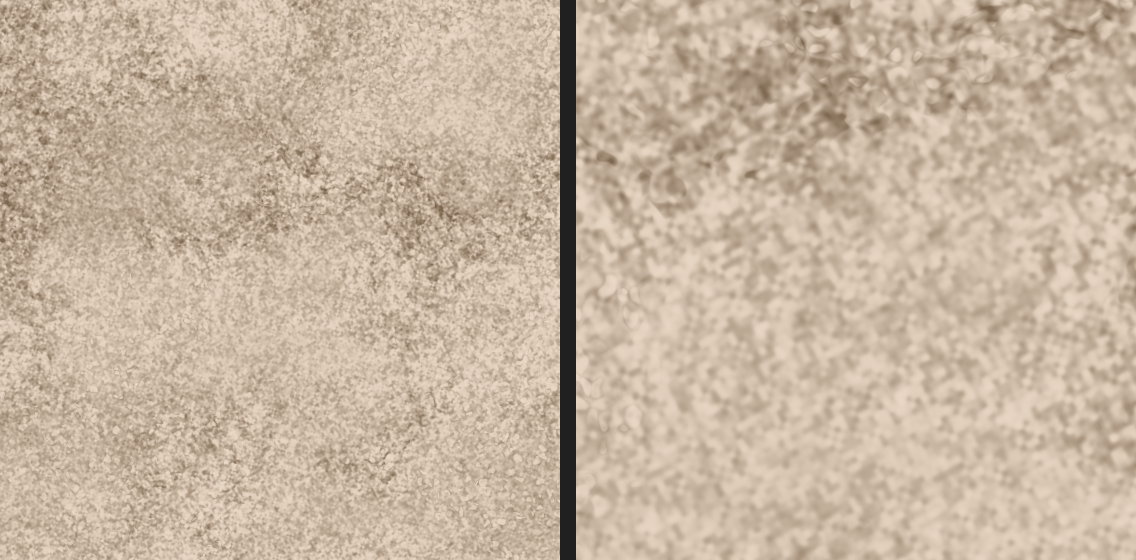
Left: the whole. Right: its middle third, enlarged.
A Shadertoy shader for this texture:

```glsl
// Weathered beige travertine: soft tilted clouds, gritty patches, pits, veins and pale chips.

const vec3 SHADE_COLOR = vec3(0.64, 0.56, 0.475);
const vec3 PALE_COLOR = vec3(0.87, 0.80, 0.725);
const float BASE_TONE = 0.73;       // 0 is SHADE_COLOR, 1 is PALE_COLOR
const float HIGHLIGHT_START = 0.85; // tones above this are compressed
const float HIGHLIGHT_RANGE = 0.38;
const float CLOUD_CONTRAST = 0.50;
const float BAND_DEPTH = 0.16;
const float MOTTLE_CONTRAST = 0.27;
const float GRIT_CONTRAST = 0.46;
const float GRAIN_CONTRAST = 0.62;
const float PIT_DEPTH = 0.58;
const float VEIN_DEPTH = 0.32;
const float CHIP_CONTRAST = 0.50;
const vec2 CLOUD_SCALE = vec2(2.6, 4.2);
const float PATCH_SCALE = 6.5;
const float MOTTLE_SCALE = 26.0;
const float GRIT_SCALE = 105.0;
const float PIT_SCALE = 88.0;
const float VEIN_SCALE = 8.0;
const float CHIP_SCALE = 92.0;
const float GRAIN_SCALE = 240.0;
const float TILT = 0.28;            // radians

float hash(vec2 p) {
    vec3 q = fract(p.xyx * 0.1031);
    q += dot(q, q.yzx + 33.33);
    return fract((q.x + q.y) * q.z);
}

mat2 rotation(float angle) {
    float c = cos(angle), s = sin(angle);
    return mat2(c, -s, s, c);
}

// Value noise in -1..1
float noise(vec2 p) {
    vec2 cell = floor(p), f = fract(p);
    f = f * f * (3.0 - 2.0 * f);
    float low = mix(hash(cell), hash(cell + vec2(1, 0)), f.x);
    float high = mix(hash(cell + vec2(0, 1)), hash(cell + vec2(1, 1)), f.x);
    return 2.0 * mix(low, high, f.y) - 1.0;
}

float fbm(vec2 p, int octaves) {
    mat2 turn = 2.03 * rotation(0.6);
    float sum = 0.0, total = 0.0, weight = 1.0;
    for (int i = 0; i < octaves; i++) {
        sum += weight * noise(p);
        total += weight;
        weight *= 0.5;
        p = turn * p + 17.3;
    }
    return sum / total;
}

// Scattered irregular flakes, each shaded a little darker around its foot
float chips(vec2 p) {
    vec2 cell = floor(p);
    float body = 0.0, foot = 0.0;
    for (int y = -1; y <= 1; y++)
    for (int x = -1; x <= 1; x++) {
        vec2 id = cell + vec2(x, y);
        vec2 center = id + vec2(hash(id + 3.1), hash(id + 41.7));
        vec2 offset = rotation(6.28 * hash(id + 67.9)) * (p - center);
        float radius = mix(0.25, 0.72, hash(id + 89.3));
        float d = length(offset * vec2(0.85, 1.2)) / radius;
        float brightness = smoothstep(0.3, 1.0, hash(id + 13.7));
        body = max(body, brightness * (1.0 - smoothstep(0.5, 1.1, d)));
        foot = max(foot, brightness * (1.0 - smoothstep(0.9, 1.7, d)));
    }
    return body - 0.45 * foot * (1.0 - body);
}

void mainImage(out vec4 fragColor, in vec2 fragCoord) {
    vec2 uv = fragCoord / iResolution.y;
    vec2 warp = vec2(fbm(uv * 6.0 + 5.2, 4), fbm(uv * 6.0 + 31.8, 4));
    vec2 ripple = vec2(noise(uv * 125.0 + 4.6), noise(uv * 125.0 + 58.2));
    vec2 layered = rotation(TILT) * uv;

    // Broad clouds and a darker sediment band
    float cloud = fbm(layered * CLOUD_SCALE + 0.5 * warp + 8.4, 5);
    float bandOffset = (uv.y - 0.56 - 0.14 * uv.x + 0.16 * warp.y) / 0.17;
    float band = exp(-bandOffset * bandOffset);

    // Where the surface is worn and gritty
    float wear = fbm(layered * PATCH_SCALE * vec2(0.8, 1.2) + warp + 52.6, 5);
    float rough = smoothstep(-0.4, 0.4, wear + 0.2 * band);
    float worn = smoothstep(-0.12, 0.5, wear + 0.2 * band - 0.15 * cloud);

    // Mottling, crumbly grit and fine grain
    float mottle = fbm(uv * MOTTLE_SCALE + 1.5 * warp + 19.1, 3);
    float grit = fbm(rotation(0.4) * uv * GRIT_SCALE + 2.0 * warp + 0.3 * ripple + 23.9, 2);
    float grain = 0.75 * noise(rotation(0.5) * uv * GRAIN_SCALE + 7.7)
                + 0.40 * noise(rotation(1.1) * uv * GRAIN_SCALE * 0.67 + 93.2);

    // Pits and hairline veins inside worn areas
    float pit = smoothstep(0.08, 0.5, fbm(uv * PIT_SCALE + 2.0 * warp + 0.3 * ripple + 71.4, 2));
    float crack = abs(fbm(uv * VEIN_SCALE + 0.8 * warp + 37.5, 5));
    float vein = (1.0 - smoothstep(0.0, 0.04, crack)) * smoothstep(-0.1, 0.35, wear);
    vein *= 0.6 + 0.6 * grit;

    // Pale chips, denser toward the lower right
    float chipField = fbm(uv * 4.0 + warp + 64.3, 4) + 0.3 * (uv.x - uv.y);
    float chipMask = smoothstep(-0.3, 0.4, chipField);
    float chip = chips(uv * CHIP_SCALE + 1.6 * warp + 0.36 * ripple);

    float tone = BASE_TONE + CLOUD_CONTRAST * cloud - BAND_DEPTH * band;
    tone += MOTTLE_CONTRAST * mottle * mix(0.6, 1.15, rough);
    tone += GRIT_CONTRAST * grit * mix(0.5, 1.1, rough);
    tone += GRAIN_CONTRAST * grain * mix(0.75, 1.1, rough);
    tone -= PIT_DEPTH * pit * worn + VEIN_DEPTH * vein;
    tone += CHIP_CONTRAST * chip * chipMask;

    // Roll off the highlights
    float excess = max(tone - HIGHLIGHT_START, 0.0);
    tone = min(tone, HIGHLIGHT_START) + HIGHLIGHT_RANGE * (1.0 - exp(-excess / HIGHLIGHT_RANGE));
    vec3 color = mix(SHADE_COLOR, PALE_COLOR, max(tone, -0.65));
    fragColor = vec4(color, 1.0);
}
```
